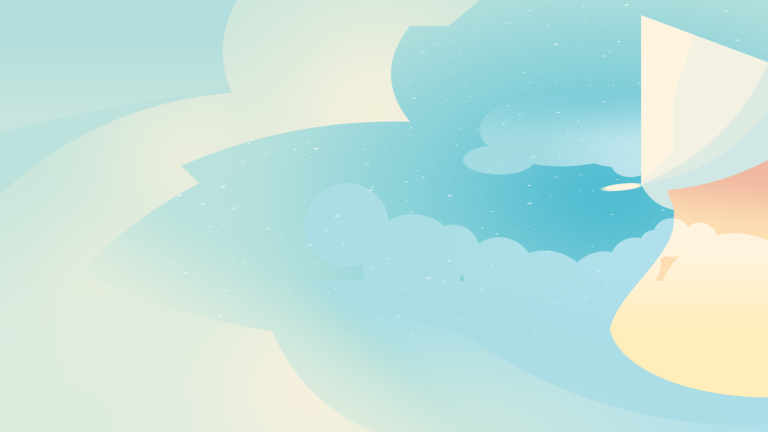
A WebGL 1 fragment shader for this background:

```glsl
precision highp float;
// A pastel seascape: a leaf-shaped window of blue sky opens in a pale mint haze,
// with puffy clouds, drifting flecks and a sailing boat at the right edge.
// Shapes are signed fields (positive inside) made of bowed edges and ellipses.
uniform vec2 u_resolution;

#define FLECK_CELLS 17.0
#define FLECK_GLOW 0.75
#define GLOW_STRENGTH 0.9
#define MINT vec3(0.79, 0.90, 0.86)
#define TEAL vec3(0.70, 0.87, 0.865)
#define CREAM vec3(0.97, 0.945, 0.865)
#define DEEP_SKY vec3(0.32, 0.74, 0.82)
#define CLOUD vec3(0.67, 0.87, 0.895)
#define SAIL_LIGHT vec3(1.0, 0.955, 0.88)
#define HULL_YELLOW vec3(1.0, 0.93, 0.73)

float hash(vec2 c) { return fract(sin(dot(c, vec2(127.1, 311.7))) * 43758.545); }

float ramp(float a, float b, float x) {
  float t = clamp((x - a) / (b - a), 0.0, 1.0);
  return t * t * (3.0 - 2.0 * t);
}

// Coverage of a field, softened over about one pixel.
float fill(float d) { return ramp(-0.8, 0.8, d * u_resolution.y); }

// Left side of the edge a->b, whose middle is pushed left by h.
float bow(vec2 p, vec2 a, vec2 b, float h) {
  vec2 d = b - a, q = p - a;
  float len = length(d);
  d /= len;
  float t = clamp(dot(q, d) / len, 0.0, 1.0);
  return dot(q, vec2(-d.y, d.x)) - 4.0 * h * t * (1.0 - t);
}

float blob(vec2 p, vec2 c, vec2 r) { return (1.0 - length((p - c) / r)) * min(r.x, r.y); }
float puff(vec2 p, float x, float y, float r) { return r - length(p - vec2(x, y)); }
float glow(vec2 p, vec2 c, float r) { vec2 q = (p - c) / r; return exp(-dot(q, q)); }

// Outline of the blue window, from the top edge down to the bottom.
float skyWindow(vec2 p) {
  float top = min(bow(p, vec2(1.111, 1.0), vec2(1.035, 0.9375), 0.0), p.y - 0.93);
  float lobe = min(bow(p, vec2(0.949, 0.94), vec2(0.949, 0.718), -0.044), min(0.94 - p.y, p.y - 0.70));
  float wing = min(bow(p, vec2(0.949, 0.718), vec2(0.419, 0.616), -0.03),
                   min(bow(p, vec2(0.419, 0.616), vec2(0.461, 0.576), 0.0), p.y - 0.57));
  float leaf = min(bow(p, vec2(0.461, 0.576), vec2(0.185, 0.37), -0.014),
                   min(bow(p, vec2(0.185, 0.37), vec2(0.63, 0.234), -0.018), 0.58 - p.y));
  float foot = min(bow(p, vec2(0.63, 0.234), vec2(0.868, 0.0), -0.035), 0.236 - p.y);
  return max(max(max(top, lobe), wing), max(leaf, foot));
}

float lowerCloud(vec2 p) {
  float d = max(max(puff(p, 0.803, 0.479, 0.097), puff(p, 0.955, 0.389, 0.115)), 0.35 - p.y);
  d = max(d, max(puff(p, 1.05, 0.42, 0.06), puff(p, 1.155, 0.368, 0.083)));
  d = max(d, max(puff(p, 1.26, 0.30, 0.12), puff(p, 1.40, 0.325, 0.093)));
  d = max(d, max(puff(p, 1.47, 0.39, 0.06), puff(p, 1.515, 0.433, 0.035)));
  d = max(d, max(puff(p, 1.555, 0.45, 0.045), puff(p, 1.62, 0.445, 0.04)));
  return max(d, puff(p, 1.70, 0.28, 0.18));
}

float upperCloud(vec2 p) {
  float d = max(blob(p, vec2(1.155, 0.63), vec2(0.083, 0.034)), blob(p, vec2(1.30, 0.70), vec2(0.19, 0.085)));
  d = max(d, blob(p, vec2(1.46, 0.70), vec2(0.17, 0.09)));
  return max(d, blob(p, vec2(1.46, 0.62), vec2(0.045, 0.03)));
}

// Small slanted flecks, one at most per grid cell.
float flecks(vec2 p) {
  float sum = 0.0;
  for (int i = 0; i < 2; i++) {
    float layer = float(i);
    vec2 g = mat2(0.98, -0.2, 0.2, 0.98) * p * FLECK_CELLS * (1.0 + layer * 0.8);
    vec2 cell = floor(g) + layer * 57.0;
    vec2 c = 0.2 + 0.6 * vec2(hash(cell), hash(cell + 7.3));
    float size = mix(0.05, 0.11, hash(cell + 3.1));
    float body = ramp(1.0, 0.2, length((fract(g) - c) / vec2(size * 1.5, size * 0.7)));
    sum += body * pow(hash(cell + 19.7), 4.0);
  }
  return sum;
}

void main() {
  vec2 p = gl_FragCoord.xy / u_resolution.y;

  // Hazy backdrop with a faint wedge, then the pale sweep and its warm glow.
  vec3 col = mix(vec3(0.78, 0.90, 0.87), TEAL, ramp(0.70, 0.95, p.y));
  col = mix(col, vec3(0.74, 0.885, 0.865), fill(bow(p, vec2(0.45, 0.785), vec2(0.0, 0.694), -0.005)));
  float sweep = bow(p, vec2(0.532, 0.785), vec2(0.0, 0.549), -0.05);
  float dome = min(bow(p, vec2(0.549, 1.0), vec2(0.537, 0.785), -0.027), p.y - 0.78);
  vec3 pale = mix(MINT, vec3(0.87, 0.925, 0.875), ramp(0.65, 0.1, p.y));
  float warm = glow(p, vec2(0.87, 0.74), 0.27) + 0.7 * glow(p, vec2(0.42, 0.63), 0.2)
             + glow(p, vec2(0.72, 0.10), 0.24) + 0.4 * glow(p, vec2(0.22, 0.36), 0.15);
  col = mix(col, mix(pale, CREAM, min(warm * GLOW_STRENGTH, 1.0)), fill(max(sweep, dome)));

  // Sky inside the window, deepest beside the boat.
  float r = length((p - vec2(1.42, 0.55)) * vec2(1.0, 1.6));
  vec3 sky = mix(DEEP_SKY, vec3(0.52, 0.815, 0.85), ramp(0.0, 0.5, r));
  sky = mix(sky, vec3(0.73, 0.885, 0.865), ramp(0.35, 0.95, r));
  sky = mix(sky, vec3(0.89, 0.93, 0.865), 0.9 * ramp(0.8, 0.45, p.y + 0.6 * p.x));
  vec3 highCloud = mix(CLOUD, vec3(0.80, 0.92, 0.94), ramp(1.2, 1.48, p.x));
  sky = mix(sky, highCloud, 0.85 * fill(upperCloud(p)) * ramp(0.80, 0.66, p.y));

  // Lower cloud bank with two soft inner folds.
  float cloud = fill(lowerCloud(p));
  vec3 bank = mix(CLOUD, vec3(0.69, 0.88, 0.93), ramp(1.0, 1.5, p.x));
  bank = mix(bank, vec3(0.85, 0.92, 0.865), ramp(0.30, -0.02, p.y) * ramp(1.9, 0.9, p.x));
  bank = mix(bank, CLOUD, 0.2 * fill(bow(p, vec2(0.764, 0.2), vec2(0.97, 0.0), -0.03)));
  bank = mix(bank, vec3(0.64, 0.855, 0.895), 0.6 * fill(bow(p, vec2(1.085, 0.22), vec2(1.778, 0.016), -0.06)) * ramp(0.4, 0.18, p.y));
  sky = mix(sky, bank, cloud * ramp(1.0, 1.18, p.x + p.y));
  sky = mix(sky, vec3(0.95, 0.99, 0.98), min(FLECK_GLOW * flecks(p) * ramp(0.12, 0.35, p.y), 1.0));
  col = mix(col, sky, fill(skyWindow(p)));

  // Sail in four curved panels, and the small pennant at its foot.
  vec2 tack = vec2(1.484, 0.574);
  float sail = min(p.x - tack.x, bow(p, vec2(1.778, 0.856), vec2(1.484, 0.965), 0.0));
  sail = min(sail, bow(p, tack, vec2(1.56, 0.514), -0.012));
  float luff = tack.x + 0.075 * ramp(0.57, 0.66, p.y) + 0.05 * ramp(0.75, 0.95, p.y);
  vec3 cloth = mix(vec3(0.82, 0.905, 0.90), vec3(0.87, 0.92, 0.89), fill(bow(p, tack, vec2(1.778, 0.745), -0.035)));
  cloth = mix(cloth, vec3(0.95, 0.945, 0.885), fill(bow(p, tack, vec2(1.778, 0.856), -0.042)));
  cloth = mix(cloth, SAIL_LIGHT, fill(luff - p.x));
  col = mix(col, cloth, fill(sail));
  vec2 tilted = p - vec2(0.0, 0.1 * (p.x - 1.44));
  col = mix(col, SAIL_LIGHT, fill(blob(tilted, vec2(1.44, 0.567), vec2(0.046, 0.008))));

  // Hull: peach above the cloud line, cream to yellow below.
  float side = 0.8 * (p.x - 1.41 - 0.15 * ramp(0.22, 0.49, p.y) + 0.014 * ramp(0.51, 0.56, p.y));
  float belly = max(blob(p, vec2(1.78, 0.255), vec2(0.37, 0.175)), p.y - 0.255);
  float hull = min(min(side, belly), bow(p, vec2(1.778, 0.63), vec2(1.546, 0.56), 0.012));
  vec3 paint = mix(vec3(0.99, 0.87, 0.70), vec3(0.94, 0.72, 0.63), ramp(0.47, 0.62, p.y + 0.1 * (p.x - 1.6)));
  paint = mix(paint, mix(SAIL_LIGHT, HULL_YELLOW, ramp(0.46, 0.2, p.y)), cloud);
  gl_FragColor = vec4(mix(col, paint, fill(hull)), 1.0);
}
```
